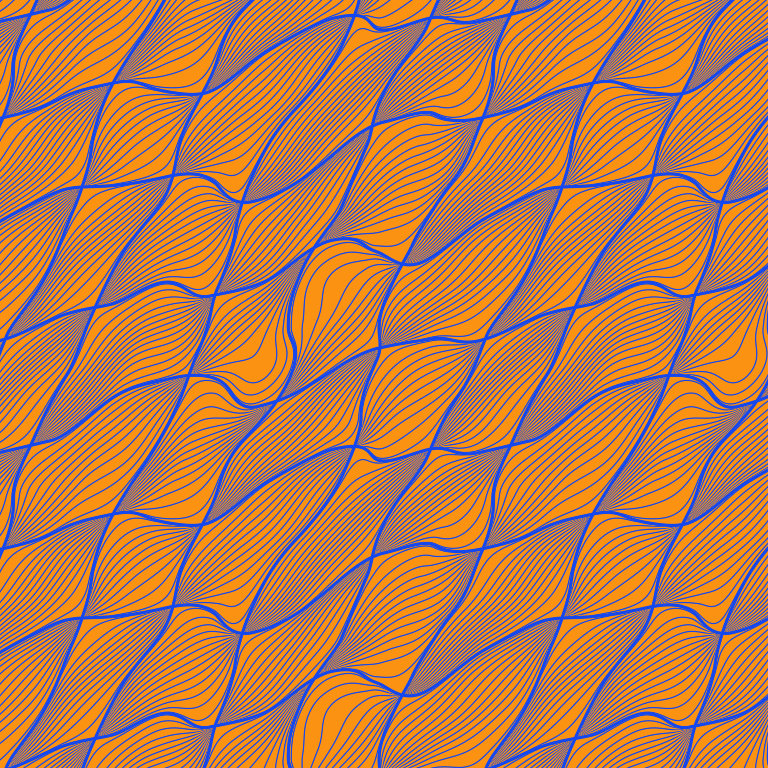
This pattern is drawn by a WebGL 1 fragment shader. Its source:

```glsl
precision highp float;
// Repeating field of woven leaf shapes, each filled with fine lines that fan from tip to tip.

uniform vec2 u_resolution;

const vec2 TILE = vec2(0.625, 0.5612);      // size of one repeat
const float CELLS = 18.0;                   // leaves in one repeat
const vec3 ORANGE = vec3(0.99, 0.573, 0.07);
const vec3 BLUE = vec3(0.08, 0.28, 0.93);
const float LINE_HALF = 0.0008;
const float EDGE_HALF = 0.0021;
const float FAN_POWER = 0.74;               // below 1, lines gather at the leaf sides

vec2 hash2(vec2 k) {
  vec3 q = fract(k.xyx * vec3(0.1031, 0.1030, 0.0973));
  q += dot(q, q.yzx + 33.33);
  return fract((q.xx + q.yz) * q.zy);
}

// Canvas position to skewed leaf lattice, which closes on the tile
vec2 toLattice(vec2 p) {
  vec2 t = p / TILE;
  return vec2(5.0 * t.x - 2.0 * t.y, 4.0 * t.y - t.x);
}

// Random pair for a lattice node, equal in every tile
vec2 nodeRandom(vec2 node, float scale) {
  vec2 key = vec2(4.0 * node.x + 2.0 * node.y, node.x + 5.0 * node.y);
  return hash2(floor(mod(key + 0.5, CELLS * scale)) + 37.0 * scale);
}

// Smooth periodic noise, -1 to 1 on both axes
vec2 latticeNoise(vec2 uv, float scale) {
  vec2 q = uv * scale;
  vec2 node = floor(q);
  vec2 w = smoothstep(0.0, 1.0, q - node);
  vec2 low = mix(nodeRandom(node, scale), nodeRandom(node + vec2(1.0, 0.0), scale), w.x);
  vec2 high = mix(nodeRandom(node + vec2(0.0, 1.0), scale), nodeRandom(node + 1.0, scale), w.x);
  return 2.0 * mix(low, high, w.y) - 1.0;
}

// Bent lattice: whole numbers are the leaf outlines
vec2 leafCoords(vec2 p) {
  vec2 uv = toLattice(p);
  return uv + 0.34 * latticeNoise(uv, 1.0) + 0.12 * latticeNoise(uv, 2.0);
}

float stroke(float dist, float halfWidth, float soft) {
  return 1.0 - smoothstep(halfWidth - soft, halfWidth + soft, dist);
}

// Ink of the lines that fan between opposite corners of a cell
float fanInk(vec2 f, vec2 gradU, vec2 gradV, float count, float soft) {
  vec2 room = f * (1.0 - f);
  float ratio = f.x * (1.0 - f.y) / (f.y * (1.0 - f.x));
  float across = 1.0 / (1.0 + pow(ratio, FAN_POWER));
  vec2 grad = FAN_POWER * across * (1.0 - across) * (gradV / room.y - gradU / room.x);
  float spacing = 1.0 / max(count * length(grad), 0.001);
  float dist = abs(fract(across * count) - 0.5) * spacing;
  // Lines taper where they crowd together
  return stroke(dist, min(LINE_HALF, 0.2 * spacing), soft);
}

// Distance to the nearest side of the cell
float edgeDistance(vec2 f, vec2 gradU, vec2 gradV) {
  vec2 side = min(f, 1.0 - f) / max(vec2(length(gradU), length(gradV)), 0.5);
  return min(side.x, side.y);
}

void main() {
  float shortSide = min(u_resolution.x, u_resolution.y);
  vec2 p = gl_FragCoord.xy / shortSide;
  float soft = 0.6 / shortSide;

  // Leaf coordinates and their slopes across the canvas
  vec2 uv = leafCoords(p);
  float h = 0.0005;
  vec2 slopeX = (leafCoords(p + vec2(h, 0.0)) - uv) / h;
  vec2 slopeY = (leafCoords(p + vec2(0.0, h)) - uv) / h;
  vec2 gradU = vec2(slopeX.x, slopeY.x);
  vec2 gradV = vec2(slopeX.y, slopeY.y);

  vec2 leaf = floor(uv);
  vec2 f = clamp(uv - leaf, 0.001, 0.999);
  float count = floor(10.0 + 5.0 * nodeRandom(leaf, 1.0).x);

  // Fine lines and bold outlines share one ink
  float ink = fanInk(f, gradU, gradV, count, soft);
  ink = max(ink, stroke(edgeDistance(f, gradU, gradV), EDGE_HALF, soft));
  gl_FragColor = vec4(mix(ORANGE, BLUE, ink), 1.0);
}
```
